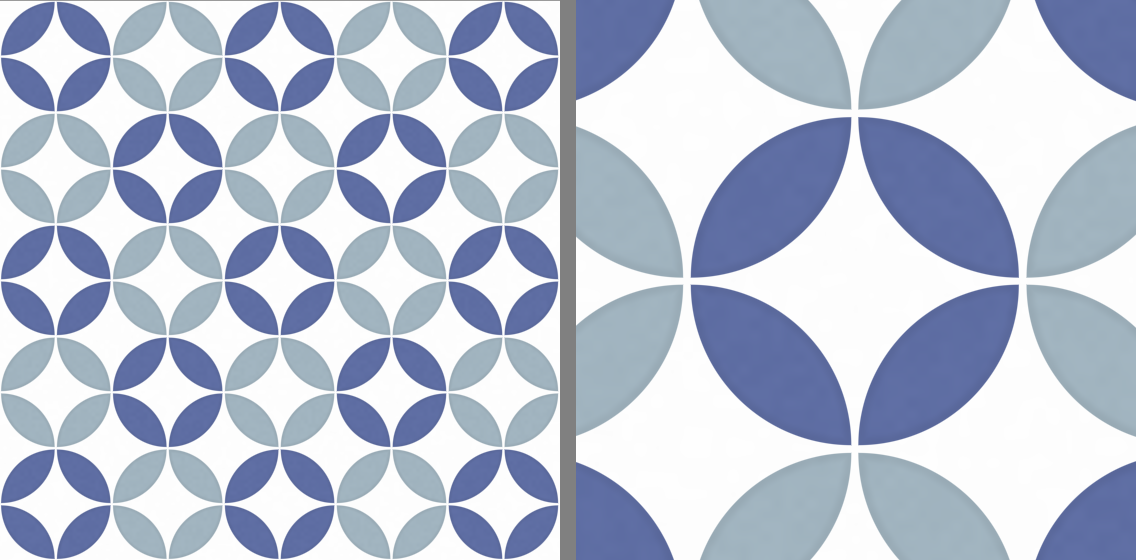
Left, the full canvas; right, a detail of the centre.
A WebGL 1 fragment shader for this pattern:

```glsl
precision highp float;

uniform vec2 u_resolution;

float hash(vec2 p) {
  return fract(sin(dot(p, vec2(127.1, 311.7))) * 43758.5453);
}

float noise(vec2 p) {
  vec2 i = floor(p);
  vec2 f = fract(p);
  f = f * f * (3.0 - 2.0 * f);
  return mix(mix(hash(i), hash(i + vec2(1.0, 0.0)), f.x),
             mix(hash(i + vec2(0.0, 1.0)), hash(i + 1.0), f.x), f.y);
}

// Signed distance to four petals, each the overlap of two equal circles
float petals(vec2 p) {
  float gap = 0.0105;
  float radius = 0.478;
  vec2 q = abs(p) - gap;
  float outer = length(q) - radius;
  float inner = length(q - radius) - radius;
  return max(max(outer, inner), -min(q.x, q.y));
}

void main() {
  vec2 uv = gl_FragCoord.xy / u_resolution;
  vec2 grid = (uv - 0.4993) * 5.004 + 2.5;
  vec2 cell = floor(grid);
  float pixel = 5.004 / min(u_resolution.x, u_resolution.y);

  // Checkerboard of blue and grey rosettes
  float parity = mod(cell.x + cell.y, 2.0);
  vec3 ink = mix(vec3(0.370, 0.430, 0.640), vec3(0.630, 0.705, 0.750), parity);

  // Slightly darker rim and faint mottling in the ink
  float d = petals(fract(grid) - 0.5);
  ink *= 1.0 - 0.05 * smoothstep(-0.035, -0.005, d);
  ink += 0.014 * (noise(uv * 150.0) - 0.5);

  vec3 paper = vec3(0.993) + 0.006 * (noise(uv * 110.0 + 40.0) - 0.5);
  vec3 color = mix(ink, paper, smoothstep(-0.8 * pixel, 0.8 * pixel, d));

  // Thin grey line along the top edge
  float fromTop = (1.0 - uv.y) * u_resolution.y;
  float lineWidth = 0.0014 * u_resolution.y;
  float line = clamp(lineWidth - fromTop + 0.5, 0.0, 1.0);
  color = mix(color, vec3(0.5), line);

  gl_FragColor = vec4(color, 1.0);
}
```
